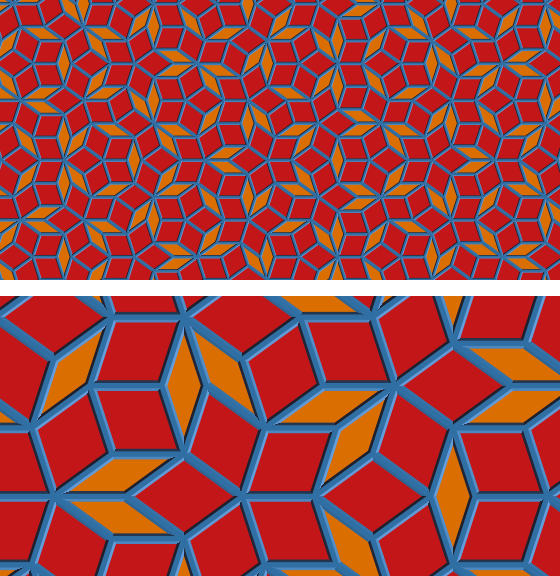
Top, the full canvas; bottom, a detail of the centre.
This pattern is drawn by a Shadertoy shader. Its source:

```glsl
// Penrose rhombus tiling: red wide and orange narrow rhombs set in bevelled blue bars.
// Each tile is the dual of a crossing in a pentagrid (five families of parallel lines);
// every pixel tests the few crossings whose rhomb could cover it.

#define EDGE_LENGTH 0.0857            // rhomb side, as a share of canvas height
#define CORE_WIDTH 0.037              // half width of the flat bar, in rhomb sides
#define BAR_WIDTH 0.074               // half width of the bar with its bevel
#define GRID_SHIFT 0.37               // offset of the line families
#define GRID_PHASE 0.83
#define VIEW_ORIGIN vec2(7.3, 4.6)    // lower left corner, in rhomb sides
#define BEVEL_LIGHT vec2(0.86, -0.51) // inward edge normal that is brightest

const float TAU = 6.2831853;
const vec3 RED = vec3(0.765, 0.085, 0.095);
const vec3 ORANGE = vec3(0.855, 0.430, 0.005);
const vec3 BLUE = vec3(0.190, 0.435, 0.640);
const vec3 HIGHLIGHT = vec3(0.400, 0.620, 0.860);
const vec3 SHADOW = vec3(0.120, 0.125, 0.180);

struct Tile {
    float edgeDist;  // distance to the nearest side
    vec2 normal;     // inward normal of that side
    bool wide;
};

float cross2(vec2 a, vec2 b) { return a.x * b.y - a.y * b.x; }

vec2 gridDir(int m) {
    float angle = TAU * float(m) / 5.0;
    return vec2(cos(angle), sin(angle));
}

// These shifts sum to zero, as the Penrose matching rules require.
float gridShift(int m) {
    return GRID_SHIFT * cos(2.0 * TAU * float(m) / 5.0 + GRID_PHASE);
}

// Corner of the rhomb dual to the crossing of line n.x of family j and n.y of family k.
vec2 rhombCorner(int j, int k, vec2 n, vec2 dj, vec2 dk, float area) {
    float s = n.x - gridShift(j), t = n.y - gridShift(k);
    vec2 crossing = vec2(s * dk.y - t * dj.y, t * dj.x - s * dk.x) / area;
    vec2 corner = n.x * dj + n.y * dk;
    for (int m = 0; m < 5; m++) {
        if (m == j || m == k) continue;
        vec2 dm = gridDir(m);
        corner += ceil(dot(crossing, dm) + gridShift(m)) * dm;
    }
    return corner;
}

Tile findTile(vec2 p) {
    Tile best = Tile(-1.0, vec2(0.0), true);
    vec2 guess = p / 2.5;  // approximate place of p in the pentagrid
    for (int j = 0; j < 4; j++)
    for (int k = j + 1; k < 5; k++) {
        vec2 dj = gridDir(j), dk = gridDir(k);
        float area = cross2(dj, dk);
        vec2 base = floor(vec2(dot(guess, dj) + gridShift(j), dot(guess, dk) + gridShift(k)));
        for (int i = 0; i < 4; i++) {
            vec2 n = base + vec2(float(i % 2), float(i / 2));
            vec2 q = p - rhombCorner(j, k, n, dj, dk, area);
            // Rhomb coordinates, 0 to 1 inside
            vec2 uv = vec2(cross2(q, dk), cross2(dj, q)) / area;
            vec2 side = min(uv, 1.0 - uv);
            float dist = abs(area) * min(side.x, side.y);
            if (dist > best.edgeDist) {
                bool alongK = side.x < side.y;
                vec2 normal = alongK ? vec2(dk.y, -dk.x) : vec2(-dj.y, dj.x);
                float facing = (alongK ? uv.x : uv.y) < 0.5 ? 1.0 : -1.0;
                best = Tile(dist, normal * sign(area) * facing, abs(area) > 0.8);
            }
        }
    }
    return best;
}

void mainImage(out vec4 fragColor, in vec2 fragCoord) {
    float unit = EDGE_LENGTH * iResolution.y;
    float aa = 0.6 / unit;
    Tile tile = findTile(fragCoord / unit + VIEW_ORIGIN);

    // Bevel of the bar: lit on one flank, dark on the other
    float shade = dot(tile.normal, BEVEL_LIGHT);
    vec3 bevel = mix(BLUE, HIGHLIGHT, max(shade, 0.0));
    bevel = mix(bevel, SHADOW, clamp(-1.4 * shade, 0.0, 1.0));

    // Bar core, bevel, then the flat tile face
    float d = tile.edgeDist;
    vec3 color = mix(BLUE, bevel, smoothstep(CORE_WIDTH - aa, CORE_WIDTH + aa, d));
    vec3 face = tile.wide ? RED : ORANGE;
    color = mix(color, face, smoothstep(BAR_WIDTH - aa, BAR_WIDTH + aa, d));
    fragColor = vec4(color, 1.0);
}
```
